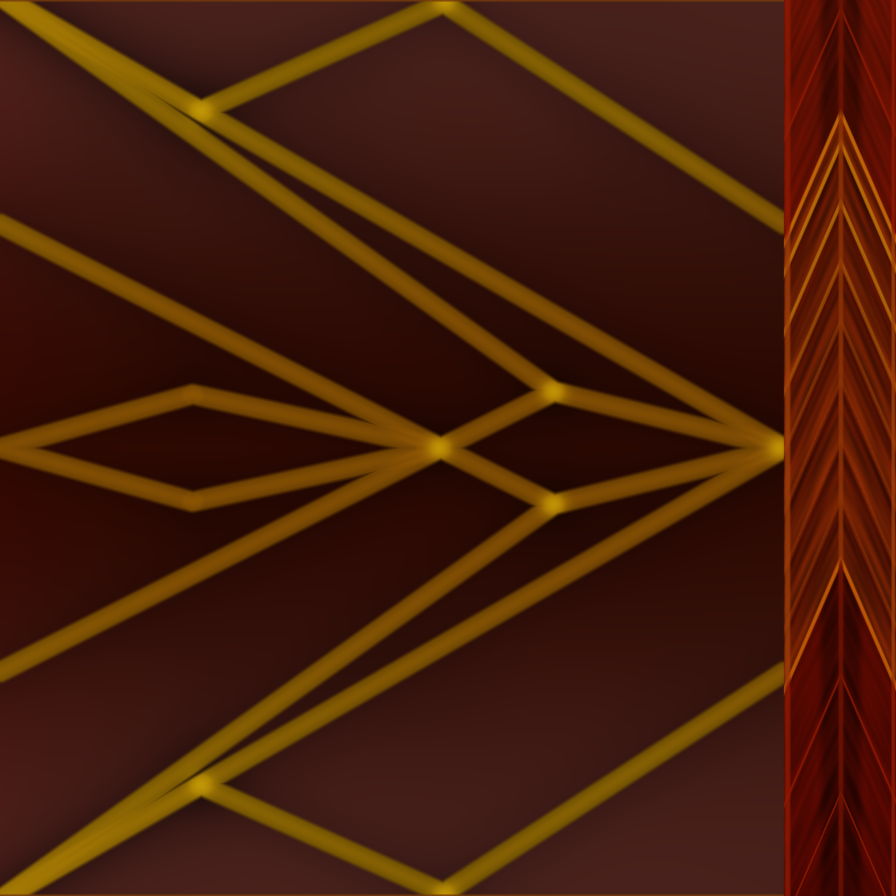
Give the GLSL for this background, as a Shadertoy shader.

```glsl
#define BEAM_RADIUS 0.0145
#define BEAM_SOFTNESS 0.006
#define SHADOW_REACH 0.025
#define SHADOW_DEPTH 0.28
#define NODE_RADIUS 0.014
#define PANEL_LEFT 0.875
#define SPINE_X 0.9385
#define CHEVRON_SLOPE 2.3
#define CHEVRON_STEP 0.0665
#define CHEVRON_LOW 0.375
#define CHEVRON_HIGH 0.874

// Beam end points: x and height above or below the middle
const vec4 BEAMS[11] = vec4[11](
    vec4(0.0, 0.505, 0.224, 0.376), vec4(0.224, 0.376, 0.495, 0.497),
    vec4(0.495, 0.497, 0.875, 0.25), vec4(0.224, 0.376, 0.875, 0.0),
    vec4(0.0, 0.505, 0.618, 0.063), vec4(0.618, 0.063, 0.875, 0.0),
    vec4(0.618, 0.063, 0.492, 0.0), vec4(0.0, 0.25, 0.492, 0.0),
    vec4(0.0, 0.0, 0.215, 0.06), vec4(0.215, 0.06, 0.492, 0.0),
    vec4(0.0, 0.505, 0.224, 0.376));

const vec2 NODES[5] = vec2[5](vec2(0.49, 0.0), vec2(0.87, 0.0),
    vec2(0.618, 0.063), vec2(0.224, 0.376), vec2(0.497, 0.5));

vec2 hashGradient(vec2 cell) {
    float angle = 6.2832 * fract(sin(dot(cell, vec2(127.1, 311.7))) * 43758.5);
    return vec2(cos(angle), sin(angle));
}

float gradientNoise(vec2 p) {
    vec2 i = floor(p), f = fract(p), u = f * f * (3.0 - 2.0 * f);
    vec2 e = vec2(0.0, 1.0);
    float low = mix(dot(hashGradient(i), f),
                    dot(hashGradient(i + e.yx), f - e.yx), u.x);
    float high = mix(dot(hashGradient(i + e.xy), f - e.xy),
                     dot(hashGradient(i + e.yy), f - e.yy), u.x);
    return mix(low, high, u.y);
}

float segmentDistance(vec2 p, vec2 a, vec2 b) {
    vec2 pa = p - a, ba = b - a;
    return length(pa - ba * clamp(dot(pa, ba) / dot(ba, ba), 0.0, 1.0));
}

// Soft line of a given half width around zero
float stroke(float d, float halfWidth) {
    return 1.0 - smoothstep(halfWidth * 0.4, halfWidth * 1.6, abs(d));
}

vec3 latticeColor(vec2 uv) {
    vec2 p = vec2(uv.x, abs(uv.y - 0.5));

    // Dark ground, paler towards top and bottom
    vec3 ground = mix(vec3(0.175, 0.035, 0.008), vec3(0.285, 0.13, 0.11),
                      smoothstep(0.03, 0.52, p.y));
    ground.r += 0.03 * exp(-p.x * 8.0);
    ground *= 1.0 + 0.05 * gradientNoise(uv * 5.0);

    // Beams and the shade they gather
    float cover = 0.0, overlap = 0.0, shade = 0.0, nearest = 1.0;
    for (int i = 0; i < 11; i++) {
        float d = segmentDistance(p, BEAMS[i].xy, BEAMS[i].zw);
        float c = 1.0 - smoothstep(BEAM_RADIUS - BEAM_SOFTNESS, BEAM_RADIUS, d);
        cover = max(cover, c);
        overlap += c;
        shade += exp(-d / SHADOW_REACH);
        nearest = min(nearest, d);
    }
    ground *= exp(-SHADOW_DEPTH * shade);
    vec3 beam = mix(vec3(0.47, 0.28, 0.01), vec3(0.49, 0.355, 0.01),
                    smoothstep(0.1, 0.4, p.y));
    beam *= 1.06 - 0.22 * smoothstep(0.0, BEAM_RADIUS, nearest);
    beam *= 1.0 + 0.08 * clamp(overlap - 1.0, 0.0, 2.0);
    beam = mix(beam, vec3(0.66, 0.49, 0.01), 0.7 * exp(-length(p - vec2(0.0, 0.5)) * 7.0));

    // Bright joints
    float glow = 0.0;
    for (int i = 0; i < 5; i++) {
        vec2 r = (p - NODES[i]) / NODE_RADIUS;
        glow = max(glow, exp(-dot(r, r)));
    }
    beam = mix(beam, vec3(0.78, 0.61, 0.02), glow * 0.85);
    vec3 col = mix(ground, beam, cover);
    return mix(col, vec3(0.46, 0.23, 0.04), smoothstep(0.4975, 0.499, p.y) * 0.8);
}

vec3 panelColor(vec2 uv) {
    float side = abs(uv.x - SPINE_X);
    float v = uv.y + CHEVRON_SLOPE * side;

    // Plain red ends
    float grain = gradientNoise(vec2(side * 25.0, v * 70.0));
    vec3 col = mix(vec3(0.32, 0.025, 0.003), vec3(0.41, 0.065, 0.01), uv.y);
    col *= 0.95 + 0.3 * grain - 0.35 * stroke(side - 0.012, 0.01);
    vec3 red = vec3(0.56, 0.1, 0.01);
    float ends = max(stroke(v - 0.99, 0.003),
                 max(stroke(v - 0.247, 0.003), stroke(v - 0.115, 0.0025)));
    col = mix(col, red, ends * 0.75);

    // Repeated chevrons, golden at the top
    float band = smoothstep(CHEVRON_LOW - 0.003, CHEVRON_LOW + 0.003, v)
               * (1.0 - smoothstep(CHEVRON_HIGH - 0.003, CHEVRON_HIGH + 0.003, v));
    float phase = fract((v - CHEVRON_LOW) / CHEVRON_STEP);
    vec3 fill = mix(vec3(0.43, 0.13, 0.012), vec3(0.27, 0.045, 0.005), phase);
    fill *= 1.0 + 0.55 * grain;
    float gold = smoothstep(0.58, 0.82, v);
    vec3 edge = mix(vec3(0.52, 0.17, 0.015), vec3(0.74, 0.44, 0.03), gold);
    float line = stroke((phase - 0.5 - 0.5 * sign(phase - 0.5)) * CHEVRON_STEP, 0.005);
    fill = mix(fill, edge, line * (0.55 + 0.35 * gold));
    col = mix(col, fill, band);
    col = mix(col, vec3(0.78, 0.42, 0.03), stroke(v - CHEVRON_HIGH, 0.005) * 0.9);
    col = mix(col, vec3(0.76, 0.36, 0.02), stroke(v - CHEVRON_LOW, 0.005) * 0.9);

    // Spine and side rails
    col = mix(col, mix(red * 0.75, vec3(0.56, 0.2, 0.02), band), stroke(side, 0.0025) * 0.8);
    float rails = max(stroke(uv.x - PANEL_LEFT - 0.004, 0.003), stroke(uv.x - 0.997, 0.002));
    return mix(col, mix(red, vec3(0.62, 0.24, 0.03), band), rails * 0.8);
}

void mainImage(out vec4 fragColor, in vec2 fragCoord) {
    vec2 uv = fragCoord / iResolution.xy;
    float panel = smoothstep(-0.001, 0.001, uv.x - PANEL_LEFT);
    fragColor = vec4(mix(latticeColor(uv), panelColor(uv), panel), 1.0);
}
```
